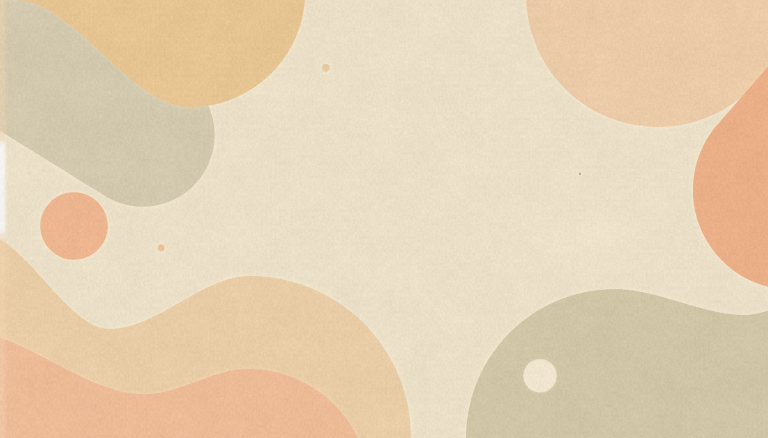
This background is drawn by a Shadertoy shader. Its source:

```glsl
// Pastel organic blobs, discs and waves on warm grained paper.

// Lengths are percentages of the canvas height.

vec2 gradientAt(vec2 cell) {
    float h = fract(sin(dot(cell, vec2(127.1, 311.7))) * 43758.5);
    return vec2(cos(6.2832 * h), sin(6.2832 * h));
}

float gradientNoise(vec2 p) {
    vec2 i = floor(p), f = fract(p);
    vec2 u = f * f * f * (f * (f * 6.0 - 15.0) + 10.0);
    vec2 e = vec2(0.0, 1.0);
    return mix(
        mix(dot(gradientAt(i), f), dot(gradientAt(i + e.yx), f - e.yx), u.x),
        mix(dot(gradientAt(i + e.xy), f - e.xy), dot(gradientAt(i + e.yy), f - e.yy), u.x),
        u.y);
}

float disc(vec2 p, vec2 center, float radius) {
    return length(p - center) - radius;
}

float capsule(vec2 p, vec2 a, vec2 b, float radius) {
    vec2 axis = b - a;
    float t = clamp(dot(p - a, axis) / dot(axis, axis), 0.0, 1.0);
    return length(p - a - axis * t) - radius;
}

// Slope from start into a valley, up to a crest, then down a round flank.
float hill(vec2 p, vec2 start, vec2 valley, vec2 center, float radius) {
    if (p.x > center.x) return disc(p, center, radius);
    float crest = center.y + radius;
    float height = p.x < valley.x
        ? mix(start.y, valley.y, smoothstep(start.x, valley.x, p.x))
        : mix(valley.y, crest, smoothstep(valley.x, center.x, p.x));
    return p.y - height;
}

// Lays a tint over the paper, with a faint pale rim outside its edge.
vec3 paint(vec3 base, vec3 tint, float d) {
    float pixel = 100.0 / iResolution.y;
    base += 0.025 * exp(-max(d, 0.0) * 2.5);
    return mix(tint, base, smoothstep(-0.7 * pixel, 0.7 * pixel, d));
}

void mainImage(out vec4 fragColor, in vec2 fragCoord) {
    vec2 p = 100.0 * fragCoord / iResolution.y;
    vec3 cream = vec3(0.918, 0.873, 0.78);
    vec3 coral = vec3(0.92, 0.685, 0.53);
    vec3 tan_ = vec3(0.91, 0.80, 0.65);

    // Paper with a soft pale swell
    vec3 col = cream;
    col += 0.015 * exp(-dot((p - vec2(132, 46)) / vec2(16, 5), (p - vec2(132, 46)) / vec2(16, 5)));

    // Upper left: sage lobe under an ochre drop
    col = paint(col, vec3(0.82, 0.785, 0.68),
        capsule(p, vec2(32.6, 69.2), vec2(-18.4, 100.8), 16.4));
    col = paint(col, vec3(0.90, 0.77, 0.57),
        hill(vec2(p.x, -p.y), vec2(-20, -100), vec2(3.4, -100), vec2(43.2, -102), 26.5));

    // Upper right: peach disc under a coral lobe
    col = paint(col, vec3(0.92, 0.795, 0.655), disc(p, vec2(150.2, 101.1), 30.1));
    col = paint(col, coral, capsule(p, vec2(181, 56.6), vec2(221, 102.6), 22.8));

    // Lower left: tan and rose waves
    col = paint(col, tan_,
        hill(p, vec2(-4.6, 46.8), vec2(25, 24.9), vec2(57, 0.2), 36.8));
    col = paint(col, vec3(0.93, 0.73, 0.59),
        hill(p, vec2(-9, 24.7), vec2(33, 10), vec2(56.6, -12.1), 27.9));

    // Lower right: sage wave, mirrored
    col = paint(col, vec3(0.815, 0.77, 0.65),
        hill(vec2(-p.x, p.y), vec2(-190, 33.8), vec2(-170, 28.1), vec2(-140.4, 0), 34.0));

    // Discs and specks
    col = paint(col, vec3(0.93, 0.71, 0.56), disc(p, vec2(16.9, 48.4), 7.7));
    col = paint(col, vec3(0.94, 0.90, 0.81), disc(p, vec2(123.3, 14.2), 3.8));
    col = paint(col, vec3(0.90, 0.79, 0.64), disc(p, vec2(74.4, 84.5), 0.9));
    col = paint(col, vec3(0.89, 0.76, 0.60), disc(p, vec2(36.8, 43.4), 0.8));
    col = paint(col, vec3(0.72, 0.65, 0.54), disc(p, vec2(132.4, 60.3), 0.25));

    // Faded left margin: white gap, warm above and below
    float gap = smoothstep(44.0, 48.0, p.y) * smoothstep(70.0, 66.0, p.y);
    vec3 margin = mix(vec3(0.95, 0.83, 0.70), vec3(0.96), gap);
    col = mix(col, margin, mix(0.4, 0.9, gap) * smoothstep(1.9, 0.6, p.x));

    // Mottling and fine grain
    col += 0.012 * gradientNoise(p * 0.12) + 0.012 * gradientNoise(p * 0.5);
    col += 0.025 * gradientNoise(p * vec2(1.9, 1.3)) + 0.02 * gradientNoise(p * 2.7 + 40.0);
    fragColor = vec4(col, 1.0);
}
```
